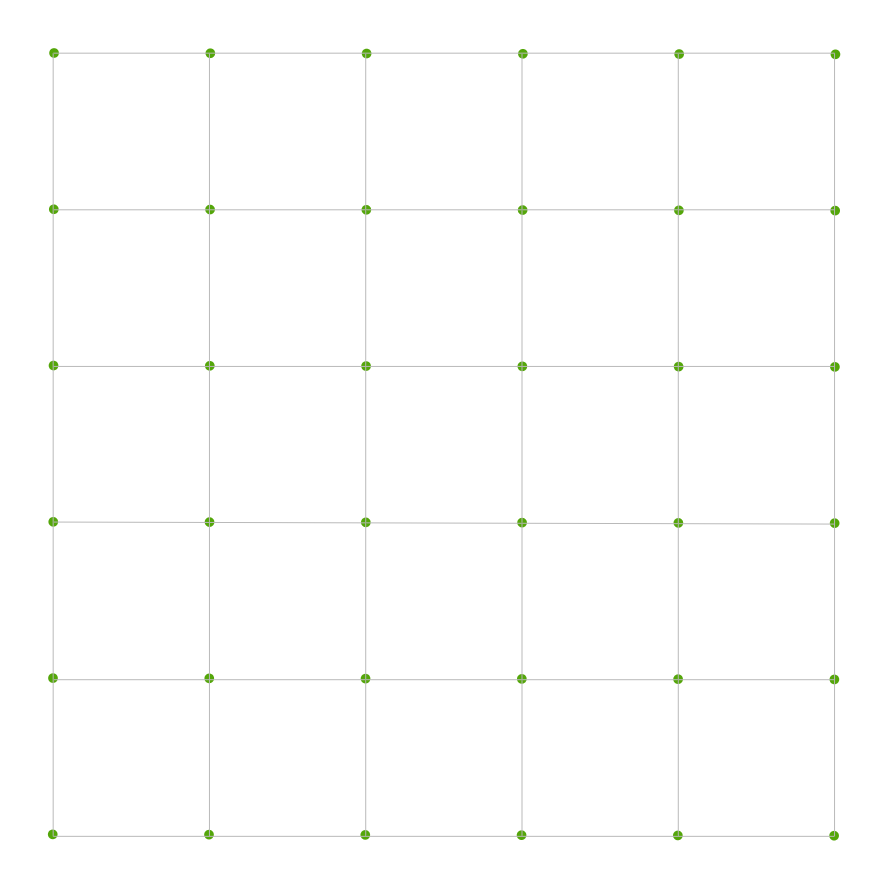
A WebGL 1 fragment shader for this pattern:

```glsl
precision highp float;
uniform vec2 u_resolution;

// Lengths are fractions of the canvas height
#define LAST_INDEX 5.0
#define GRID_ORIGIN vec2(0.0596, 0.0624)
#define GRID_PITCH vec2(0.1752, 0.1756)
#define DOT_ORIGIN vec2(0.0591, 0.0646)
#define DOT_PITCH vec2(0.1752, 0.1752)
#define DOT_SKEW vec2(0.0003, -0.0003)
#define DOT_RADIUS 0.0054
#define LINE_WIDTH 0.0011
#define TILTED_ROW 2.0
#define ROW_TILT 0.0026
#define LINE_COLOR vec3(0.72)
#define DOT_COLOR vec3(0.33, 0.65, 0.04)

// Share of a pixel covered by the interval [low, high]
float boxCoverage(float x, float low, float high, float pixel) {
  float overlap = min(x + 0.5 * pixel, high) - max(x - 0.5 * pixel, low);
  return clamp(overlap / pixel, 0.0, 1.0);
}

float strokeCoverage(float offset, float pixel) {
  return boxCoverage(offset, -0.5 * LINE_WIDTH, 0.5 * LINE_WIDTH, pixel);
}

vec2 nearestIndex(vec2 p, vec2 origin, vec2 pitch) {
  return clamp(floor((p - origin) / pitch + 0.5), 0.0, LAST_INDEX);
}

float gridLines(vec2 p, float pixel) {
  vec2 index = nearestIndex(p, GRID_ORIGIN, GRID_PITCH);
  vec2 offset = p - GRID_ORIGIN - index * GRID_PITCH;
  vec2 gridEnd = GRID_ORIGIN + LAST_INDEX * GRID_PITCH;

  // One row slopes gently down to the right
  float isTilted = 1.0 - step(0.5, abs(index.y - TILTED_ROW));
  offset.y += isTilted * ROW_TILT * (p.x - 0.5);

  float vertical = strokeCoverage(offset.x, pixel)
                 * boxCoverage(p.y, GRID_ORIGIN.y, gridEnd.y, pixel);
  float horizontal = strokeCoverage(offset.y, pixel)
                   * boxCoverage(p.x, GRID_ORIGIN.x, gridEnd.x, pixel);
  return max(vertical, horizontal);
}

float gridDots(vec2 p, float pixel) {
  vec2 index = nearestIndex(p, DOT_ORIGIN, DOT_PITCH);
  // The dot lattice is slightly rotated against the lines
  vec2 center = DOT_ORIGIN + index * DOT_PITCH + index.yx * DOT_SKEW;
  float edgeDistance = length(p - center) - DOT_RADIUS;
  return clamp(0.5 - edgeDistance / pixel, 0.0, 1.0);
}

void main() {
  vec2 p = gl_FragCoord.xy / u_resolution.y;
  float pixel = 1.0 / u_resolution.y;

  // Lines lie over the dots and leave a pale cross in each
  vec3 color = mix(vec3(1.0), DOT_COLOR, gridDots(p, pixel));
  color = mix(color, LINE_COLOR, gridLines(p, pixel));
  gl_FragColor = vec4(color, 1.0);
}
```
